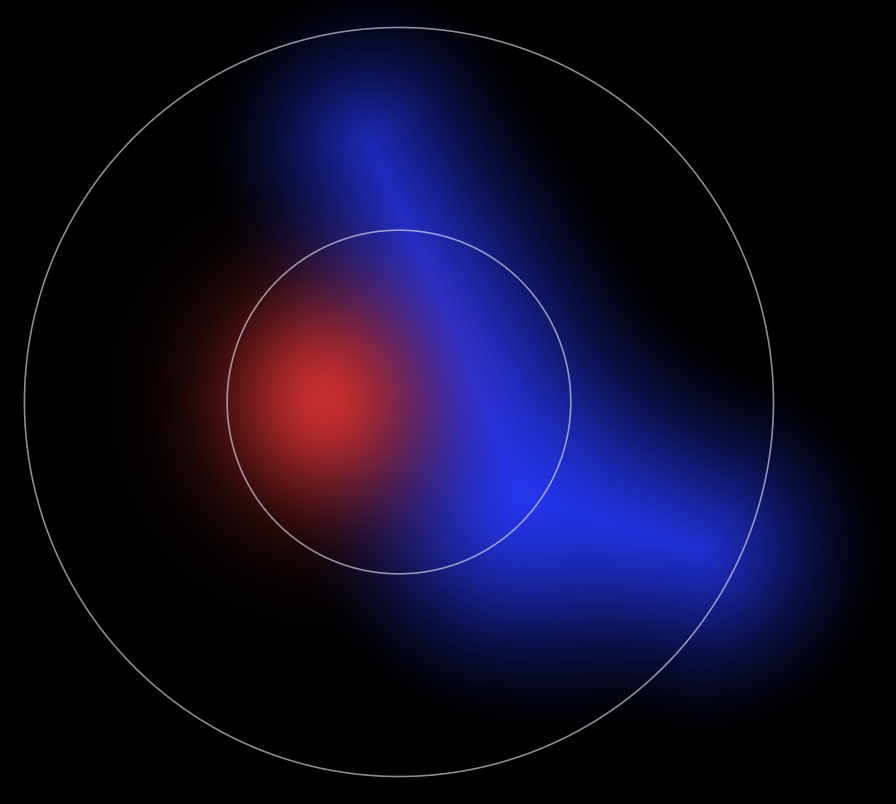
A Shadertoy shader for this background:

```glsl
#define BLUE vec3(0.142, 0.212, 0.94)
#define RED vec3(0.76, 0.178, 0.18)
#define LINE_COLOR vec3(0.90, 0.90, 0.96)
#define LINE_ALPHA 0.62
#define LINE_WIDTH 0.0020
#define RING_CENTER vec2(-0.061, 0.0)
#define RING_RADII vec2(0.2137, 0.4658)
#define RED_CENTER vec2(-0.154, 0.003)
#define RED_SPREAD vec2(0.089, 0.094)
#define BLUR 0.16
#define JOINT_BLEND 0.05

// Distance to a segment whose radius varies from end to end
float taperedCapsule(vec2 p, vec2 a, vec2 b, float radiusA, float radiusB) {
    vec2 axis = b - a;
    float along = clamp(dot(p - a, axis) / dot(axis, axis), 0.0, 1.0);
    return length(p - a - axis * along) - mix(radiusA, radiusB, along);
}

float smoothUnion(float a, float b, float blend) {
    float overlap = max(blend - abs(a - b), 0.0) / blend;
    return min(a, b) - 0.25 * blend * overlap * overlap;
}

// Bent blue band, softened across its edge
float blueGlow(vec2 p) {
    vec2 top = vec2(-0.096, 0.318);
    vec2 middle = vec2(-0.020, 0.151);
    vec2 bend = vec2(0.096, -0.118);
    vec2 tip = vec2(0.314, -0.183);
    float upper = taperedCapsule(p, top, middle, 0.058, 0.085);
    float center = taperedCapsule(p, middle, bend, 0.085, 0.130);
    float lower = taperedCapsule(p, bend, tip, 0.130, 0.085);
    float band = smoothUnion(min(upper, center), lower, JOINT_BLEND);
    return 1.0 - smoothstep(-BLUR, BLUR, band);
}

float redGlow(vec2 p) {
    vec2 q = (p - RED_CENTER) / RED_SPREAD;
    return exp(-0.5 * dot(q, q));
}

// Thin antialiased circle
float ring(vec2 p, float radius, float pixel) {
    float edge = abs(length(p - RING_CENTER) - radius) - 0.5 * LINE_WIDTH;
    return clamp(0.5 - edge / pixel, 0.0, 1.0);
}

void mainImage(out vec4 fragColor, in vec2 fragCoord) {
    float pixel = 1.0 / iResolution.y;
    vec2 p = (fragCoord - 0.5 * iResolution.xy) * pixel;

    // Glows over black
    vec3 color = BLUE * blueGlow(p);
    color = mix(color, RED, redGlow(p));

    // Concentric outlines
    float lines = max(ring(p, RING_RADII.x, pixel), ring(p, RING_RADII.y, pixel));
    color = mix(color, LINE_COLOR, LINE_ALPHA * lines);

    fragColor = vec4(color, 1.0);
}
```
